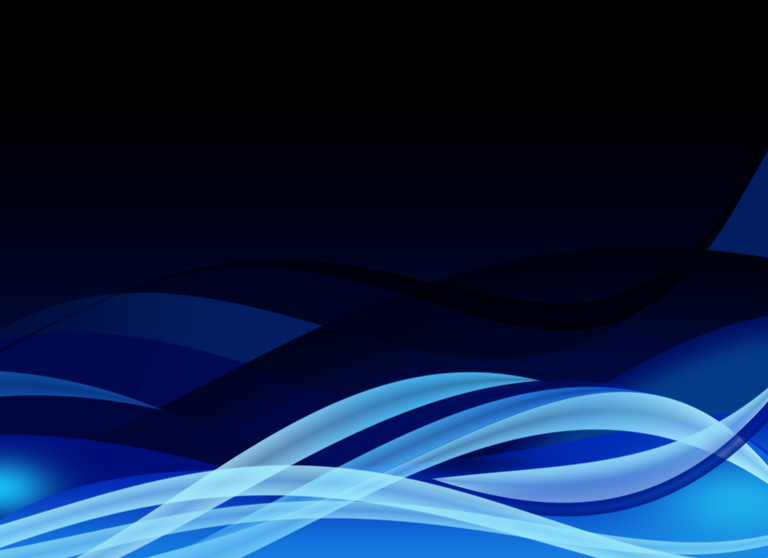
A WebGL 1 fragment shader for this background:

```glsl
precision highp float;
// Glowing blue ribbons sweeping beneath dark translucent waves on a black to navy sky.
uniform vec2 u_resolution;

// Smooth curve through five depths, evenly spaced from the left to the right side.
float curve(float x, float a, float b, float c, float d, float e) {
  float t = 4.0 * x;
  float second = t * (t - 1.0) / 2.0;
  float third = second * (t - 2.0) / 3.0;
  float fourth = third * (t - 3.0) / 4.0;
  return a + t * (b - a) + second * (c - 2.0 * b + a)
    + third * (d - 3.0 * c + 3.0 * b - a)
    + fourth * (e - 4.0 * d + 6.0 * c - 4.0 * b + a);
}

// Coverage of the area under an edge.
float below(float depth, float edge) {
  float soft = max(0.0022, 0.8 / u_resolution.y);
  return smoothstep(-soft, soft, depth - edge);
}

// Translucent band with a sheen along both edges.
vec3 ribbon(vec3 color, float depth, float top, float bottom, vec3 tint, float alpha) {
  float mask = below(depth, top) * (1.0 - below(depth, bottom));
  float across = clamp((depth - top) / max(bottom - top, 0.004), 0.0, 1.0);
  return mix(color, tint, mask * alpha * (0.68 + 0.32 * abs(2.0 * across - 1.0)));
}

// Round light that fades with distance.
float glow(vec2 p, vec2 center, vec2 size) {
  vec2 q = (p - center) / size;
  return exp(-dot(q, q));
}

void main() {
  vec2 p = gl_FragCoord.xy / u_resolution;
  float x = p.x;
  float depth = 1.0 - p.y;
  p.y = depth;

  // Night gradient
  vec3 color = vec3(0.0, 0.04, 0.3) * smoothstep(0.12, 0.9, depth);

  // Dark translucent waves
  float crest = curve(x, 0.627, 0.484, 0.487, 0.543, 0.251);
  float crestEnd = curve(x, 0.631, 0.489, 0.516, 0.591, 0.256);
  float veil = curve(x, 0.591, 0.53, 0.613, 0.618, 0.269);
  float diagonal = curve(x, 0.842, 0.701, 0.536, 0.448, 0.462);
  float slope = curve(x, 0.609, 0.624, 0.749, 0.9, 1.0);
  float leftHill = below(depth, veil) * (1.0 - below(depth, diagonal));
  color = mix(color, vec3(0.01, 0.12, 0.39), leftHill * mix(0.3, 0.95, smoothstep(0.0, 0.32, x)));
  color = mix(color, vec3(0.0, 0.025, 0.31), 0.85 * below(depth, slope));
  color *= 1.0 - 0.5 * below(depth, diagonal) * (1.0 - smoothstep(0.0, 0.2, depth - diagonal));
  color = ribbon(color, depth, crest, veil, vec3(0.0, 0.012, 0.12), 0.75);
  color = ribbon(color, depth, crest, crestEnd, vec3(0.0, 0.0, 0.025), 0.95);

  // Layered hills on the left
  float ridge = curve(x, 0.711, 0.749, 0.905, 1.179, 1.572);
  float ridgeEnd = curve(x, 0.78, 0.823, 0.932, 1.075, 1.254);
  color = ribbon(color, depth, curve(x, 0.665, 0.76, 1.02, 1.466, 2.091), ridge,
    vec3(0.06, 0.33, 0.66), 0.9);
  color = ribbon(color, depth, ridge, ridgeEnd, vec3(0.0, 0.02, 0.22), 0.9);
  color = mix(color, vec3(0.0, 0.06, 0.52), 0.85 * below(depth, ridgeEnd));
  color = mix(color, vec3(0.1, 0.72, 0.95), glow(p, vec2(0.0, 0.875), vec2(0.065, 0.05)));

  // Hill on the right
  float rightHill = curve(x, 1.434, 1.219, 0.968, 0.72, 0.566);
  vec3 hillTint = mix(vec3(0.0, 0.07, 0.42), vec3(0.02, 0.26, 0.58),
    smoothstep(0.0, 0.07, depth - rightHill));
  color = mix(color, hillTint, 0.85 * below(depth, rightHill));

  // Blue pool with a cyan light
  float pool = curve(x, 0.932, 0.844, 0.835, 0.789, 0.735);
  vec3 poolTint = mix(vec3(0.0, 0.15, 0.7), vec3(0.08, 0.47, 0.87), smoothstep(0.84, 1.0, depth));
  color = mix(color, poolTint, below(depth, pool));
  color = mix(color, vec3(0.12, 0.68, 0.92), glow(p, vec2(0.965, 0.9), vec2(0.13, 0.09)));

  // Tall arching ribbons
  float archEnd = curve(x, 1.075, 0.932, 0.754, 0.681, 0.789);
  float bodyTop = curve(x, 1.075, 0.932, 0.758, 0.683, 0.81);
  float streakEnd = curve(x, 1.111, 0.977, 0.796, 0.694, 0.817);
  float sashTop = curve(x, 1.075, 0.977, 0.846, 0.711, 0.835);
  float sashEnd = curve(x, 1.093, 1.039, 0.873, 0.771, 0.867);
  color = ribbon(color, depth, curve(x, 1.057, 0.869, 0.69, 0.703, 0.932), archEnd,
    mix(vec3(0.6, 0.83, 0.94), vec3(0.3, 0.74, 0.97), smoothstep(0.3, 0.55, x)), 0.95);
  color = ribbon(color, depth, bodyTop, streakEnd,
    mix(vec3(0.0, 0.05, 0.38), vec3(0.0, 0.14, 0.8), smoothstep(0.72, 0.9, x)),
    smoothstep(0.28, 0.46, x));
  color = ribbon(color, depth, streakEnd, sashTop,
    mix(vec3(0.28, 0.66, 0.93), vec3(0.05, 0.4, 0.88), smoothstep(0.5, 0.85, x)), 0.95);
  color = mix(color, vec3(0.0, 0.03, 0.27), 0.8 * below(depth, sashEnd)
    * glow(p, vec2(0.59, 0.83), vec2(0.09, 0.025)));
  color = ribbon(color, depth, sashTop, sashEnd,
    mix(vec3(0.45, 0.79, 0.97), vec3(0.7, 0.95, 1.0), smoothstep(0.75, 0.97, x)), 0.95);

  // Ribbon rising to the right, with its shadow
  float riseTop = curve(x, 1.075, 0.968, 0.871, 0.832, 0.695);
  float riseEnd = curve(x, 0.538, 0.681, 0.828, 0.901, 0.72);
  vec3 riseTint = mix(vec3(0.58, 0.86, 0.98), vec3(0.44, 0.61, 0.87),
    smoothstep(0.01, 0.05, depth - riseTop));
  color = ribbon(color, depth, riseTop, riseEnd, riseTint, 0.95);
  color = ribbon(color, depth, max(riseTop, riseEnd),
    curve(x, 0.538, 0.681, 0.845, 0.925, 0.755), vec3(0.0, 0.08, 0.52), 0.9);

  // Pale crossing ribbons along the bottom
  color = ribbon(color, depth, curve(x, 0.941, 0.849, 0.849, 0.946, 1.0),
    curve(x, 0.982, 0.896, 0.905, 0.989, 1.057), vec3(0.66, 0.95, 1.0), 0.85);
  color = ribbon(color, depth, curve(x, 0.986, 0.918, 0.901, 0.95, 0.959),
    curve(x, 1.03, 0.95, 0.932, 0.977, 0.977), vec3(0.6, 0.91, 0.99), 0.75);

  gl_FragColor = vec4(color, 1.0);
}
```
